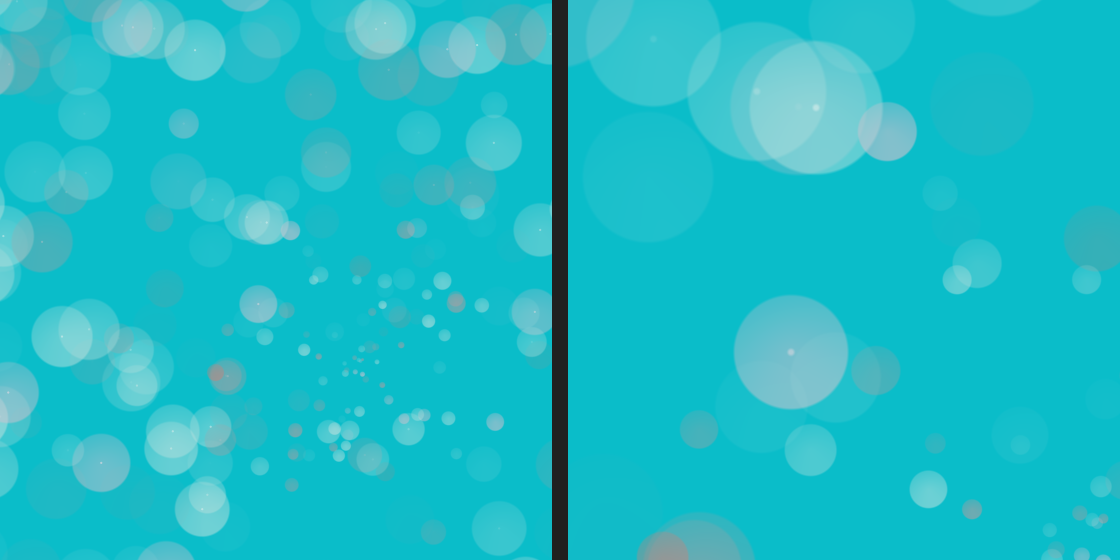
Left: the whole. Right: its middle third, enlarged.
A WebGL 2 fragment shader for this background:

```glsl
#version 300 es
precision highp float;
// Draws translucent bokeh discs on turquoise, shrinking towards a focus point.

uniform vec2 u_resolution;
out vec4 fragColor;

const vec3 TURQUOISE = vec3(0.04, 0.74, 0.79);
const vec3 PALE_MINT = vec3(0.74, 0.88, 0.87);
const vec3 WARM_GREY = vec3(0.70, 0.62, 0.63);
const vec3 SOFT_PINK = vec3(0.84, 0.76, 0.81);
const vec3 DUSTY_RED = vec3(0.76, 0.52, 0.49);

const vec2 FOCUS = vec2(0.65, 0.36);
const int LARGE_DISCS = 150;
const int SMALL_DISCS = 65;

// Four random values from one seed.
vec4 hash4(float seed) {
    vec4 p = fract(vec4(seed) * vec4(0.1031, 0.1030, 0.0973, 0.1099));
    p += dot(p, p.wzxy + 33.33);
    return fract((p.xxyz + p.yzzw) * p.zywx);
}

// Mostly mint and grey, with some pink and a little red.
vec3 pickTint(float choice) {
    if (choice < 0.48) return PALE_MINT;
    if (choice < 0.83) return WARM_GREY;
    if (choice < 0.95) return SOFT_PINK;
    return DUSTY_RED;
}

// Coverage of a disc that fades towards its upper left side.
float discShade(vec2 offset, float radius, float pixel) {
    float softness = pixel + 0.035 * radius;
    float distanceToCentre = length(offset);
    float edge = 1.0 - smoothstep(radius - softness, radius + 0.5 * pixel, distanceToCentre);
    float slope = dot(offset / radius, normalize(vec2(0.3, -1.0)));
    float glow = 1.0 - min(distanceToCentre / radius, 1.0);
    return edge * (0.78 + 0.24 * slope + 0.22 * glow);
}

// Blends one disc and its tiny central spark over a colour.
vec3 blendDisc(vec3 base, vec2 offset, float radius, vec3 tint, float opacity, float pixel) {
    vec3 result = mix(base, tint, opacity * discShade(offset, radius, pixel));
    float spark = 1.0 - smoothstep(0.0008, 0.0030, length(offset));
    float sparkStrength = 0.6 * smoothstep(0.02, 0.04, radius) * smoothstep(0.15, 0.5, opacity);
    return mix(result, mix(tint, vec3(1.0), 0.4), spark * sparkStrength);
}

void main() {
    float aspect = u_resolution.x / u_resolution.y;
    float pixel = 1.0 / u_resolution.y;
    vec2 point = gl_FragCoord.xy * pixel;
    vec2 focus = FOCUS * vec2(aspect, 1.0);
    vec3 color = TURQUOISE;

    // Wide field: discs grow with their distance from the focus.
    for (int i = 0; i < LARGE_DISCS; i++) {
        vec4 place = hash4(float(i) + 17.0);
        vec4 look = hash4(float(i) + 431.0);
        vec2 centre = mix(vec2(-0.05), vec2(1.05), vec2(pow(place.x, 1.15), place.y));
        centre.x *= aspect;
        float growth = 0.012 + 0.08 * distance(centre, focus);
        float radius = min(growth * mix(0.40, 1.25, sqrt(place.z)), 0.056);
        vec3 tint = pickTint(look.x);
        float strength = tint == PALE_MINT || tint == SOFT_PINK ? 0.56 : 0.36;
        float opacity = mix(0.04, strength, pow(look.y, 1.3));
        color = blendDisc(color, point - centre, radius, tint, opacity, pixel);
    }

    // Cluster of small bright discs around the focus.
    for (int i = 0; i < SMALL_DISCS; i++) {
        vec4 place = hash4(float(i) + 907.0);
        vec4 look = hash4(float(i) + 1303.0);
        float angle = 6.2832 * place.x;
        float reach = 0.27 * place.y;
        vec2 centre = focus + reach * vec2(cos(angle), sin(angle));
        float radius = (0.004 + 0.045 * reach) * mix(0.7, 1.4, place.z);
        float opacity = mix(0.08, 0.62, look.y);
        color = blendDisc(color, point - centre, radius, pickTint(look.x), opacity, pixel);
    }

    fragColor = vec4(color, 1.0);
}
```
